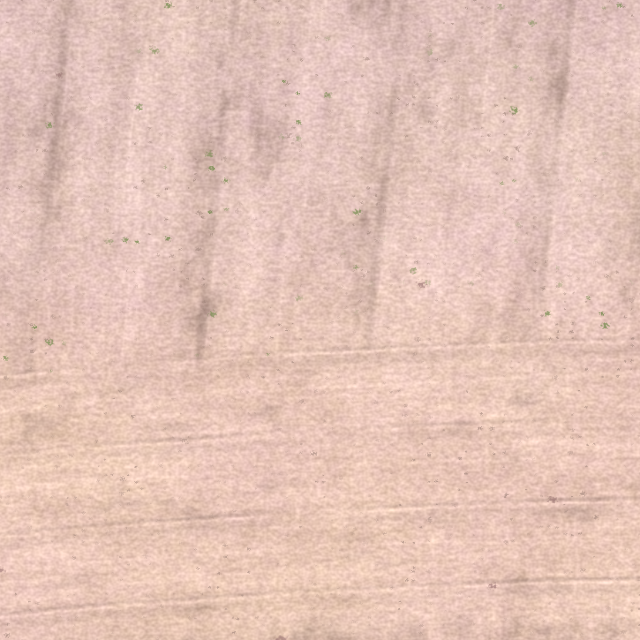
Reproduce this texture procedurally as a Shadertoy shader.

```glsl
// Pale bare field seen from above: slanted wheel tracks run up the upper part,
// and gently bent headland rows cross the lower part. Gradient noise gives the
// soil grain, streaks and stains; jittered cells scatter weeds and clods.
#define WARM_SOIL vec3(0.925, 0.787, 0.724)
#define COOL_SOIL vec3(0.896, 0.772, 0.744)
#define STAIN     vec3(0.630, 0.525, 0.485)
#define WEED      vec3(0.480, 0.560, 0.330)
#define CLOD      vec3(0.580, 0.430, 0.430)
#define HEADLAND  0.411
#define TRACK_GAP 0.262
#define ROW_GAP   0.125
#define SLANT     0.10
#define GRAIN     0.060
#define MOTTLE    0.046

float hash(vec2 p) {
    vec3 q = fract(p.xyx * 0.1031);
    q += dot(q, q.yzx + 33.33);
    return fract((q.x + q.y) * q.z);
}

float corner(vec2 cell, vec2 offset) {
    float angle = 6.2832 * hash(cell);
    return dot(vec2(cos(angle), sin(angle)), offset);
}

// Gradient noise, about -1 to 1
float gnoise(vec2 p) {
    vec2 i = floor(p), f = fract(p), e = vec2(1.0, 0.0);
    vec2 w = f * f * f * (f * (f * 6.0 - 15.0) + 10.0);
    float low = mix(corner(i, f), corner(i + e, f - e), w.x);
    float high = mix(corner(i + e.yx, f - e.yx), corner(i + 1.0, f - 1.0), w.x);
    return 1.4 * mix(low, high, w.y);
}

float fbm(vec2 p) {
    float sum = 0.0, amp = 0.6;
    for (int i = 0; i < 4; i++) {
        sum += amp * gnoise(p);
        p = p * 2.03 + 19.7;
        amp *= 0.55;
    }
    return sum;
}

float band(float d, float width) {
    return exp(-d * d / (width * width));
}

// Soft ragged spots, at most one per grid cell; radius is in cells
float specks(vec2 p, float cells, float share, float radius) {
    vec2 q = p * cells, id = floor(q);
    vec2 centre = 0.35 + 0.3 * vec2(hash(id + 3.0), hash(id + 17.0));
    float size = radius * mix(0.5, 1.0, hash(id + 29.0));
    float d = length((fract(q) - centre) * vec2(0.85, 1.1));
    d += 0.7 * size * gnoise(1.9 * q / size);
    return step(1.0 - share, hash(id + 41.0)) * (1.0 - smoothstep(0.1 * size, size, d));
}

void mainImage(out vec4 fragColor, in vec2 fragCoord) {
    vec2 uv = fragCoord / iResolution.xy;

    // Coordinates across the tracks (u) and across the headland rows (v)
    float u = uv.x - SLANT * (uv.y - 0.46) + 0.004 * gnoise(vec2(uv.y * 5.0, 3.5));
    float v = uv.y - 0.09 * uv.x + 0.034 * uv.x * uv.x + 0.0015 * gnoise(vec2(uv.x * 6.0, 8.5));
    float upper = smoothstep(-0.004, 0.008, v - HEADLAND);
    float lower = 1.0 - smoothstep(0.0, 0.014, v - HEADLAND);

    // Soil colour, cooler towards the top, with pink and yellow drifts
    float patches = fbm(uv * 5.0 + 2.3);
    vec3 col = mix(WARM_SOIL, COOL_SOIL, smoothstep(0.25, 0.85, uv.y + 0.15 * patches));
    float tint = gnoise(uv * 4.0 + 9.4) + gnoise(uv * 45.0);
    col += 0.018 * tint * vec3(0.1, -0.3, 1.0);

    // Fine grain, mottling and drawn-out streaks
    float tone = MOTTLE * patches + MOTTLE * fbm(uv * 24.0);
    tone += GRAIN * gnoise(uv * vec2(85.0, 150.0));
    tone += 0.9 * GRAIN * gnoise(uv * vec2(190.0, 220.0) + 7.0);
    float tall = fbm(vec2(u * 24.0, uv.y * 2.5));
    float wide = gnoise(vec2(uv.x * 6.0, v * 95.0)) + fbm(vec2(uv.x * 2.5, v * 22.0));
    tone += mix(0.030 * wide, 0.055 * tall, upper);

    // Upper wheel tracks: a dark rut in a broad blotchy stain
    float k = (u - 0.052) / TRACK_GAP;
    float id = floor(k + 0.5);
    float d = (k - id) * TRACK_GAP;
    float wear = clamp(0.55 + 0.7 * gnoise(vec2(id * 7.3 + 0.4, uv.y * 7.0)), 0.15, 1.0);
    float blotch = clamp(0.5 + 1.3 * fbm(vec2(u * 24.0, uv.y * 11.0)), 0.0, 1.0);
    float stain = 0.40 * wear * band(d, 0.0075);
    stain += 0.55 * blotch * mix(0.35, 1.0, hash(vec2(id, 5.0))) * band(d + 0.010, 0.030);
    stain += 0.45 * smoothstep(0.15, 0.75, fbm(vec2(u * 12.0, uv.y * 6.0) + 4.7));
    stain *= upper;

    // Pale paired wheel marks between the tracks
    float between = abs((fract(k) - 0.5) * TRACK_GAP);
    tone += 0.035 * wear * upper * (band(between - 0.011, 0.0022) + band(d - 0.010, 0.0025));

    // Headland rows: pale ridge with a shaded side, and a fainter second ridge
    float m = (HEADLAND - v) / ROW_GAP;
    float row = floor(m + 0.5);
    float r = (row - m) * ROW_GAP;
    float along = clamp(0.6 + 0.8 * gnoise(vec2(uv.x * 5.0, row * 3.7 + 0.5)), 0.1, 1.2);
    tone += lower * along * (0.055 * band(r, 0.0024) + 0.040 * band(r + 0.053, 0.003));
    stain += lower * along * (0.32 * band(r - 0.006, 0.0032) + 0.18 * band(r + 0.012, 0.009));
    stain += 0.38 * lower * smoothstep(0.15, 0.8, fbm(vec2(uv.x * 8.0, v * 18.0)));
    stain += 0.40 * (1.0 - smoothstep(-0.045, 0.02, v)) * blotch;
    col = mix(col + tone, STAIN + 0.8 * tone, clamp(stain, 0.0, 0.65));

    // Small dark flecks, weeds in drifts, and a few faint clods
    float drift = smoothstep(-0.1, 0.45, gnoise(vec2(u * 11.0, uv.y * 5.0) + 6.2));
    float flecks = specks(uv + 0.3, 85.0, 0.12, 0.33) + specks(uv + 0.6, 50.0, 0.06, 0.28);
    col = mix(col, STAIN, 0.6 * min(flecks, 1.0) * mix(0.35, 1.0, drift));
    col = mix(col, WEED, 0.8 * upper * drift * specks(uv, 44.0, 0.13, 0.33));
    col = mix(col, CLOD, 0.6 * specks(uv + 0.07, 9.0, 0.08, 0.11));

    fragColor = vec4(clamp(col, 0.0, 1.0), 1.0);
}
```
